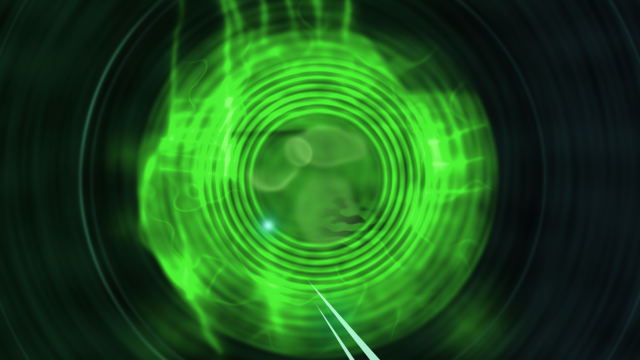
Write a Shadertoy shader that draws this background.

```glsl
// A glowing green lens: ripples round an axis, crossed by wispy filaments,
// with pale core bubbles, a cyan spark and two tapered white rays.
// Brightness is summed as one scalar, then mapped through a green ramp.

vec2 slope(vec2 cell) {
    float a = 6.2832 * fract(sin(dot(cell, vec2(127.1, 311.7))) * 43758.5);
    return vec2(cos(a), sin(a));
}

// Gradient noise
float noise(vec2 p) {
    vec2 i = floor(p), f = fract(p), u = f * f * (3.0 - 2.0 * f), e = vec2(0, 1);
    float low = mix(dot(slope(i), f), dot(slope(i + e.yx), f - e.yx), u.x);
    float high = mix(dot(slope(i + e), f - e), dot(slope(i + 1.0), f - 1.0), u.x);
    return mix(low, high, u.y);
}

float glow(float d, float width) { return exp(-d * d / (width * width)); }

float spot(vec2 p, float x, float y, float size) { return glow(length(p - vec2(x, y)), size); }

// x: distance to the segment, y: position along it
vec2 segment(vec2 p, vec4 ends) {
    vec2 a = p - ends.xy, b = ends.zw - ends.xy;
    float t = clamp(dot(a, b) / dot(b, b), 0.0, 1.0);
    return vec2(length(a - b * t), t);
}

// Thread with a wide halo, fading at its far end
float thread(vec2 p, vec4 ends, float width) {
    vec2 s = segment(p, ends);
    return (0.7 * glow(s.x, width) + 0.5 * glow(s.x, width * 3.5)) * (1.0 - 0.5 * s.y * s.y);
}

// Soft filled ellipse with a brighter rim
float bubble(vec2 p, vec4 shape, float rim) {
    float d = length((p - shape.xy) / shape.zw);
    return 0.15 * (1.0 - smoothstep(0.7, 1.1, d)) + rim * glow(d - 0.92, 0.16);
}

float ray(vec2 p, vec4 ends, float width) {
    vec2 s = segment(p, ends);
    float w = width * s.y;
    return (1.0 - smoothstep(w - 0.002, w + 0.002, s.x)) * smoothstep(0.0, 0.25, s.y);
}

// Lens body: disc, ripples, shaded sectors and dim spill
float lensLight(vec2 p, float r) {
    float light = 0.26 * (1.0 - smoothstep(0.49, 0.512, r));
    light += 0.16 * (1.0 - smoothstep(0.41, 0.475, r));
    light += 0.2 * glow(r - 0.345, 0.06) + 0.1 * glow(r - 0.455, 0.008);
    float ripples = smoothstep(0.165, 0.19, r) * (1.0 - smoothstep(0.28, 0.37, r));
    light += ripples * (0.12 + 0.17 * sin(r * 275.0) + 0.04 * sin(r * 610.0));
    light += 0.07 * sin(r * 190.0) * glow(r - 0.42, 0.06) + 0.12 * glow(r - 0.183, 0.003);
    float shoulder = smoothstep(0.0, 0.025, dot(p - vec2(0.995, 0.907), vec2(0.807, 0.591)));
    light *= 1.0 - 0.5 * shoulder * smoothstep(0.72, 0.76, p.y);
    light *= 1.0 - 0.7 * smoothstep(0.87, 0.94, p.y);
    light *= 1.0 - 0.35 * (spot(p, 0.56, 0.87, 0.13) + spot(p, 1.2, 0.2, 0.11) + spot(p, 0.64, 0.15, 0.1));
    light += 0.2 * spot(p, 0.36, 0.57, 0.07) + 0.18 * spot(p, 0.34, 0.37, 0.06);
    return light + 0.24 * spot(p, 1.3, 0.11, 0.13) + 0.2 * spot(p, 0.48, 0.08, 0.13);
}

// Bright threads and bands crossing the lens
float threadLight(vec2 p) {
    vec2 w = p + 0.022 * vec2(noise(p * 9.0), noise(p * 9.0 + 31.0));
    vec2 arc = w - vec2(0.64, 0.43);
    float d = length(arc) - 0.25;
    float light = 0.34 * (glow(d, 0.012) + 0.6 * glow(d + 0.02, 0.035))
        * smoothstep(-0.05, -0.14, arc.x) * smoothstep(0.24, 0.16, arc.y);
    light += 0.32 * thread(w, vec4(0.477, 0.62, 0.505, 1.02), 0.01);
    light += 0.42 * thread(w, vec4(0.635, 0.52, 0.625, 1.02), 0.011);
    light += 0.28 * thread(w, vec4(0.635, 0.7, 0.71, 0.87), 0.012);
    light += 0.3 * thread(w, vec4(0.53, 0.18, 0.5, 0.38), 0.01);
    light += 0.35 * thread(w, vec4(0.53, 0.18, 0.61, 0.02), 0.01);
    light += 0.24 * thread(w, vec4(0.75, 0.34, 0.77, 0.06), 0.016);
    for (int i = 0; i < 5; i++) {
        float k = float(i), x = 0.64 + 0.08 * k;
        light += 0.34 * thread(w, vec4(x, 1.02, x + 0.03 - 0.008 * k, 0.89), 0.011);
    }
    // Horizontal bands, then short spikes on the right
    for (int i = 0; i < 3; i++) {
        float k = float(i), y = 0.735 - 0.042 * k, s = 0.61 - 0.07 * k;
        light += 0.13 * thread(p, vec4(0.49, y - 0.015, 1.24, y), 0.007);
        light += 0.15 * thread(p, vec4(0.45, y - 0.12, 0.66, y - 0.14), 0.004);
        light += 0.22 * thread(w, vec4(1.2, s, 1.34, s + 0.04 - 0.018 * k), 0.006);
    }
    light += 0.25 * thread(w, vec4(1.2, 0.61, 1.23, 0.53), 0.012);
    light += 0.25 * thread(w, vec4(1.23, 0.53, 1.15, 0.38), 0.016);
    return light - 0.22 * glow(segment(p, vec4(0.65, 0.627, 0.84, 0.637)).x, 0.014);
}

void mainImage(out vec4 fragColor, in vec2 fragCoord) {
    vec2 p = fragCoord / iResolution.y, q = p - vec2(0.884, 0.505);
    float r = length(q);
    // Arc-shaped grain, calm near the axis
    float smear = smoothstep(0.08, 0.2, r) * noise(q / (r + 0.001) * 2.5 + r * vec2(45, -20));
    float light = lensLight(p, r) + threadLight(p) * (1.0 + 0.9 * noise(p * 7.0 + 5.0));
    float wisps = glow(noise(p * 6.0 + 0.5 * noise(p * 13.0)), 0.05);
    light += 0.1 * wisps * smoothstep(0.18, 0.28, r) * (1.0 - smoothstep(0.42, 0.52, r));
    light *= 1.0 + 0.35 * smear + 0.35 * noise(p * 8.0) + 0.2 * noise(p * 27.0);
    // Core bubbles and the mottled shadow below them
    vec2 c = p + 0.02 * vec2(noise(p * 14.0), noise(p * 14.0 + 9.0));
    float pale = bubble(c, vec4(0.915, 0.59, 0.105, 0.06), 0.12);
    pale += bubble(c, vec4(0.83, 0.575, 0.04, 0.045), 0.13);
    pale += bubble(c, vec4(0.755, 0.53, 0.07, 0.055), 0.24) * smoothstep(0.55, 0.49, c.y);
    pale += bubble(c, vec4(0.905, 0.415, 0.085, 0.1), 0.07);
    light -= 0.26 * smoothstep(-0.15, 0.2, noise(p * vec2(25, 50))) * spot(c, 0.98, 0.37, 0.065);
    // Colour ramp over the dim ringed surround
    vec3 col = mix(vec3(0.03, 0.105, 0.055), vec3(0.04, 0.08, 0.085), smoothstep(0.9, 1.7, p.x));
    col *= 1.0 + 0.1 * sin(r * 75.0) + 0.5 * (smear + noise(p * vec2(4, 9)));
    col *= 1.0 - 0.4 * glow(r - 0.61, 0.035);
    col = mix(col, vec3(0.2, 0.62, 0.14), smoothstep(0.0, 0.6, light));
    col = mix(col, vec3(0.29, 0.95, 0.2), smoothstep(0.48, 0.86, light));
    col = mix(col, vec3(0.55, 1, 0.45), smoothstep(0.95, 1.5, light));
    col = mix(col, vec3(0.55, 0.86, 0.42), clamp(pale * 1.7, 0.0, 0.75));
    // Faint outer lens rims
    col += vec3(0.09, 0.18, 0.15) * glow(r - 0.66, 0.006) * smoothstep(0.1, -0.5, q.x) * (0.8 + smear);
    col += vec3(0.03, 0.06, 0.06) * (glow(r - 0.95, 0.005) + glow(r - 0.63, 0.006));
    // Cyan spark and white rays
    col = mix(col, vec3(0.05, 0.6, 0.4), 0.7 * spot(p, 0.745, 0.373, 0.035));
    col = mix(col, vec3(0.6, 1, 0.9), spot(p, 0.745, 0.373, 0.016));
    col = mix(col, vec3(0.03, 0.45, 0.25), 0.55 * spot(p, 0.93, 0.11, 0.06));
    float rays = max(ray(p, vec4(0.84, 0.24, 1.05, -0.01), 0.011), ray(p, vec4(0.868, 0.17, 0.985, -0.01), 0.006));
    fragColor = vec4(clamp(mix(col, vec3(0.72, 1, 0.88), 0.9 * rays), 0.0, 1.0), 1);
}
```
